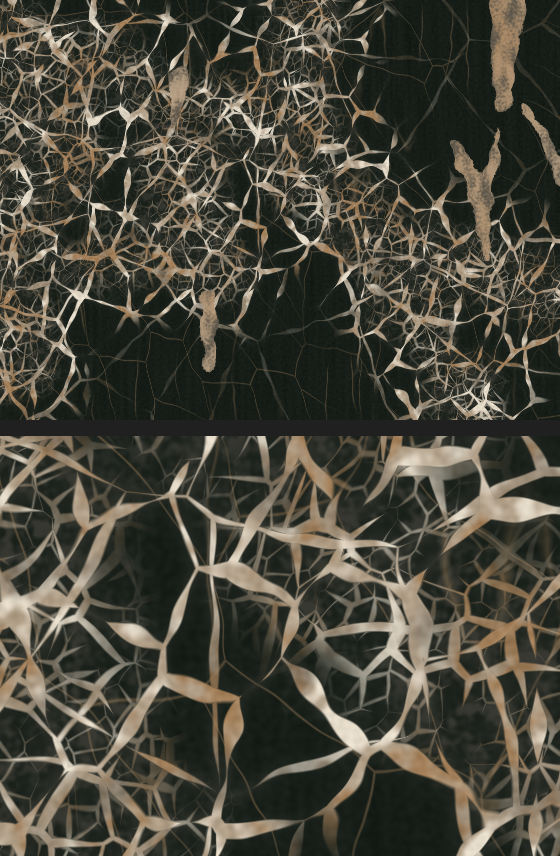
Top, the full canvas; bottom, a detail of the centre.
This texture is drawn by a Shadertoy shader. Its source:

```glsl
// Black brecciated marble with cream and tan veins, crushed seams and long stone shards.

const vec3 BLACK    = vec3(0.085, 0.112, 0.090);
const vec3 CHARCOAL = vec3(0.25, 0.25, 0.22);
const vec3 GREY     = vec3(0.43, 0.40, 0.35);
const vec3 TAN      = vec3(0.64, 0.50, 0.35);
const vec3 STONE    = vec3(0.69, 0.62, 0.53);
const vec3 CREAM    = vec3(0.90, 0.86, 0.79);

// Crushed seams, each from xy to zw
const int SEAM_COUNT = 10;
const vec4 SEAMS[SEAM_COUNT] = vec4[SEAM_COUNT](
    vec4(0.02, 0.92, 0.45, 0.75), vec4(0.45, 0.75, 0.72, 0.73),
    vec4(0.74, 1.00, 0.73, 0.60), vec4(0.70, 0.56, 0.92, 0.42),
    vec4(0.92, 0.42, 1.33, 0.30), vec4(0.14, 0.72, 0.10, 0.42),
    vec4(0.10, 0.42, 0.42, 0.37), vec4(0.95, 0.38, 1.10, 0.02),
    vec4(0.02, 0.75, 0.03, 0.15), vec4(0.42, 0.72, 0.50, 0.38));

vec2 hash22(vec2 p) {
    vec3 q = fract(p.xyx * vec3(0.1031, 0.1030, 0.0973));
    q += dot(q, q.yzx + 33.33);
    return fract((q.xx + q.yz) * q.zy);
}

float cornerSlope(vec2 cell, vec2 corner, vec2 f) {
    return dot(hash22(cell + corner + 71.0) * 2.0 - 1.0, f - corner);
}

float gradientNoise(vec2 p) {
    vec2 i = floor(p), f = fract(p);
    vec2 u = f * f * f * (f * (f * 6.0 - 15.0) + 10.0);
    float low  = mix(cornerSlope(i, vec2(0, 0), f), cornerSlope(i, vec2(1, 0), f), u.x);
    float high = mix(cornerSlope(i, vec2(0, 1), f), cornerSlope(i, vec2(1, 1), f), u.x);
    return mix(low, high, u.y);
}

vec2 warp(vec2 p, float freq, float amount) {
    return p + amount * vec2(gradientNoise(p * freq), gradientNoise(p * freq + 37.0));
}

vec2 rotate(vec2 p, float a) {
    float c = cos(a), s = sin(a);
    return vec2(c * p.x - s * p.y, s * p.x + c * p.y);
}

// Distance to the nearest Voronoi border, in canvas units
float cellBorder(vec2 p, float scale, float seed) {
    p = p * scale + seed;
    vec2 i = floor(p), f = p - i, nearest = vec2(9.0);
    for (int y = -2; y <= 2; y++)
    for (int x = -2; x <= 2; x++) {
        vec2 g = vec2(x, y), r = g + hash22(i + g) - f;
        if (dot(r, r) < dot(nearest, nearest)) nearest = r;
    }
    float d = 9.0;
    for (int y = -2; y <= 2; y++)
    for (int x = -2; x <= 2; x++) {
        vec2 g = vec2(x, y), r = g + hash22(i + g) - f, gap = r - nearest;
        if (dot(gap, gap) > 0.0001) d = min(d, dot(0.5 * (r + nearest), normalize(gap)));
    }
    return d / scale;
}

// Distance to a segment whose radius tapers from ra to rb
float taper(vec2 p, vec2 a, vec2 b, float ra, float rb) {
    vec2 ab = b - a;
    float h = clamp(dot(p - a, ab) / dot(ab, ab), 0.0, 1.0);
    return length(p - a - ab * h) - mix(ra, rb, h);
}

float fill(float d, float width, float soft) {
    return 1.0 - smoothstep(width - soft, width + soft, d);
}

float seamDistance(vec2 p) {
    float d = 9.0;
    for (int k = 0; k < SEAM_COUNT; k++) d = min(d, taper(p, SEAMS[k].xy, SEAMS[k].zw, 0.0, 0.0));
    return d;
}

float shardDistance(vec2 p) {
    float d = taper(p, vec2(1.21, 1.02), vec2(1.20, 0.76), 0.045, 0.020);
    d = min(d, taper(p, vec2(1.07, 0.66), vec2(1.14, 0.54), 0.010, 0.024));
    d = min(d, taper(p, vec2(1.18, 0.70), vec2(1.14, 0.53), 0.003, 0.020));
    d = min(d, taper(p, vec2(1.14, 0.54), vec2(1.15, 0.40), 0.026, 0.007));
    d = min(d, taper(p, vec2(1.25, 0.75), vec2(1.34, 0.56), 0.006, 0.013));
    d = min(d, taper(p, vec2(0.49, 0.29), vec2(0.52, 0.12), 0.022, 0.012));
    return min(d, taper(p, vec2(0.43, 0.82), vec2(0.42, 0.70), 0.022, 0.007));
}

void mainImage(out vec4 fragColor, in vec2 fragCoord) {
    vec2 p = fragCoord / iResolution.y;
    float soft = 0.0008 + 0.4 / iResolution.y;
    vec2 q = warp(warp(p, 4.0, 0.035), 22.0, 0.009);
    float grain = gradientNoise(p * 150.0);
    float patches = gradientNoise(p * 15.0 + 5.0);
    float broad = gradientNoise(p * 4.0 + 19.0);

    // Crushed zones along the seams
    float reach = seamDistance(q) + 0.11 * broad + 0.05 * patches;
    float zone = 1.0 - smoothstep(0.03, 0.12, reach);
    float nearby = 1.0 - smoothstep(0.06, 0.26, reach);

    // Dark ground with upright streaks
    float streak = gradientNoise(p * vec2(95.0, 5.0));
    vec3 color = BLACK + 0.025 * streak + 0.03 * grain;
    float dust = smoothstep(-0.15, 0.4, gradientNoise(p * 48.0) + 0.5 * grain);
    color = mix(color, CHARCOAL, zone * (0.15 + 0.6 * dust));

    // Vein networks from coarse to crumbled
    vec2 slanted = rotate(q, 0.45) * vec2(1.15, 0.8);
    float coarse = cellBorder(q, 4.6, 3.0);
    float medium = cellBorder(slanted, 11.0, 20.0);
    float fine = cellBorder(q, 25.0, 50.0);
    float crumbs = cellBorder(slanted, 48.0, 90.0);
    float swell = gradientNoise(p * 24.0 + 11.0);
    float veins = fill(coarse, 0.0026 + 0.008 * patches, soft) * (0.2 + 0.8 * nearby);
    veins = max(veins, fill(medium, 0.0035 + 0.015 * swell, soft) * smoothstep(0.1, 0.6, nearby));
    veins = max(veins, fill(fine, 0.0018 + 0.009 * patches, soft) * zone * 0.9);
    veins = max(veins, fill(crumbs, 0.0008 + 0.006 * swell, soft) * zone * 0.55);

    // Faint hairlines, slanted and upright
    float hair = fill(cellBorder(rotate(q, -0.5) * vec2(1.3, 0.7), 7.0, 130.0), 0.0007, soft);
    hair *= smoothstep(-0.15, 0.3, broad + 0.4 * nearby);
    float upright = abs(gradientNoise(q * vec2(9.0, 1.1) + 60.0)) / 9.0;
    hair = max(hair, fill(upright, 0.0006, soft) * smoothstep(-0.05, 0.3, gradientNoise(p * 6.0)));
    color = mix(color, TAN, 0.5 * hair);
    float halo = exp(-min(medium, coarse) / 0.006) * nearby;
    color = mix(color, CHARCOAL, 0.55 * halo);

    // Mineral tint of the veins
    float tone = 0.5 + 1.1 * gradientNoise(p * 9.0 + 80.0) + 0.7 * gradientNoise(p * 55.0);
    vec3 mineral = mix(TAN, STONE, smoothstep(0.1, 0.5, tone));
    mineral = mix(mineral, CREAM, smoothstep(0.5, 0.85, tone));
    mineral = mix(mineral, GREY, 0.6 * smoothstep(0.05, 0.4, gradientNoise(p * 17.0 + 44.0)));
    color = mix(color, mineral + 0.1 * grain, veins);

    // Long mottled shards
    float shard = fill(shardDistance(q) + 0.016 * swell + 0.005 * grain, 0.0, soft);
    float mottle = gradientNoise(q * vec2(38.0, 16.0)) + 0.5 * grain;
    vec3 stone = mix(GREY, mix(TAN, STONE, 0.5 + broad), smoothstep(-0.4, 0.2, mottle));
    color = mix(color, stone + 0.12 * mottle, 0.95 * shard);

    fragColor = vec4(clamp(color, 0.0, 1.0), 1.0);
}
```
